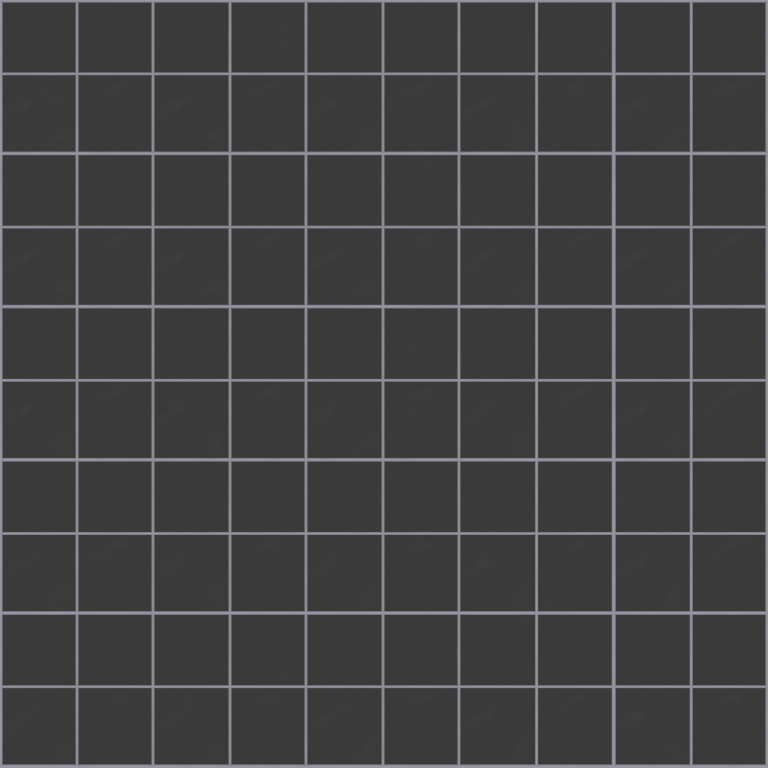
Give the GLSL for this pattern, as a three.js fragment shader.

```glsl
// Dark square tiles in ten columns and ten alternating rows, with thin pale violet-grey grout.
varying vec2 vUv;

float hash(vec2 p) {
  vec3 q = fract(vec3(p.xyx) * 0.1031);
  q += dot(q, q.yzx + 33.33);
  return fract((q.x + q.y) * q.z);
}

float noise(vec2 p) {
  vec2 i = floor(p), f = fract(p);
  f = f * f * (3.0 - 2.0 * f);
  return mix(mix(hash(i), hash(i + vec2(1.0, 0.0)), f.x),
             mix(hash(i + vec2(0.0, 1.0)), hash(i + vec2(1.0, 1.0)), f.x), f.y);
}

// Soft elliptical mark, tilted upward to the right
float smudge(vec2 p, vec2 center, vec2 radius) {
  vec2 d = mat2(0.87, -0.5, 0.5, 0.87) * (p - center) / radius;
  return exp(-dot(d, d));
}

void main() {
  // Columns: slight drift toward the right, odd joints a little late
  float x = vUv.x - 0.0029 * smoothstep(0.6, 0.88, vUv.x);
  float joint = floor(x / 0.0996 + 0.5);
  float column = floor(x / 0.0996);
  float jointDist = abs(x - joint * 0.0996 - 0.0007 * mod(joint, 2.0));
  float verticalHalf = abs(joint - 8.0) < 0.5 ? 0.0025 : 0.0019;

  // Rows come in pairs: a tall one below a short one
  float pairY = fract((vUv.y - 0.0023) / 0.1995);
  float pairDist = min(pairY, 1.0 - pairY) * 0.1995;
  float middleDist = abs(pairY - 0.519) * 0.1995;

  // Depth inside the grout, positive within a line
  vec2 border = min(vUv, 1.0 - vUv);
  float depth = max(verticalHalf - jointDist,
                    max(0.0023 - pairDist, 0.0018 - middleDist));
  depth = max(depth, 0.0033 - min(border.x, border.y));

  // Faint scuffs, repeated on the tall tiles of alternate columns
  vec2 tile = vec2(fract(x / 0.0996), pairY / 0.519);
  float evenScuff = smudge(tile, vec2(0.27, 0.6), vec2(0.25, 0.06))
                  + smudge(tile, vec2(0.8, 0.2), vec2(0.12, 0.1));
  float oddScuff = smudge(tile, vec2(0.55, 0.85), vec2(0.22, 0.06));
  float scuff = mix(evenScuff, oddScuff, mod(column, 2.0)) * step(pairY, 0.519);
  scuff *= noise(tile * vec2(9.0, 14.0));
  float grain = noise(vUv * 180.0) - 0.5;
  vec3 tileColor = vec3(0.229) + 0.014 * scuff + 0.004 * grain;

  // Grout is brightest along its core
  vec3 grout = mix(vec3(0.54, 0.54, 0.58), vec3(0.59, 0.59, 0.64),
                   smoothstep(0.0011, 0.0017, depth));
  grout += 0.02 * (noise(vUv * 45.0) - 0.5);
  gl_FragColor = vec4(mix(tileColor, grout, smoothstep(-0.001, 0.001, depth)), 1.0);
}
```
